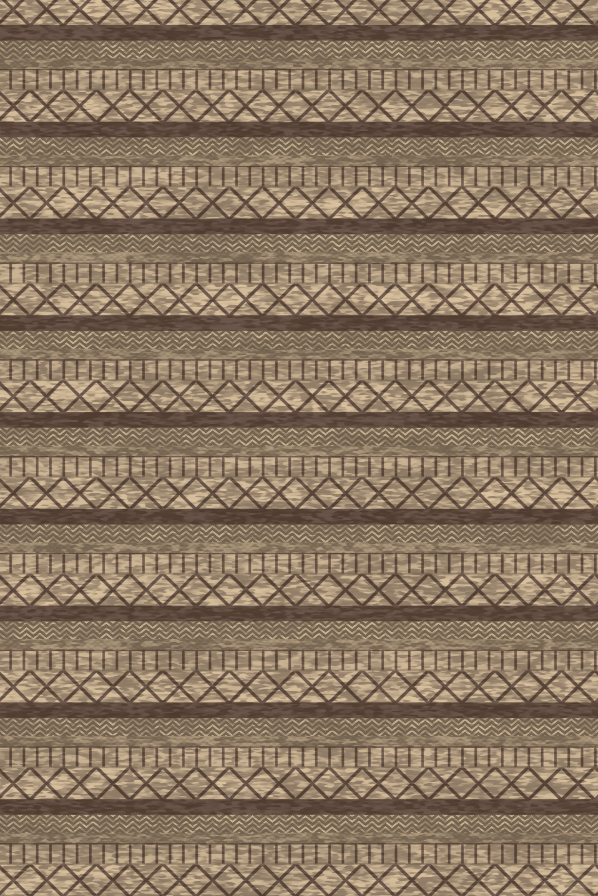
Give the GLSL for this pattern, as a Shadertoy shader.

```glsl
// Woven flat rug: stacked stripes of dark band, chevron twill, plain weave,
// fence bars and crossed diamonds. Stripes come from fract on the height,
// motifs from line distances, and yarn wear from smooth cellular noise.

float hash(vec2 p) {
    vec3 q = fract(p.xyx * vec3(0.1031, 0.1030, 0.0973));
    q += dot(q, q.yzx + 33.33);
    return fract((q.x + q.y) * q.z);
}

// Cellular noise: random cell tones blended softly by distance to each seed.
float yarn(vec2 p) {
    vec2 cell = floor(p);
    float tone = 0.0, total = 0.0;
    for (int j = -1; j <= 1; j++)
    for (int i = -1; i <= 1; i++) {
        vec2 id = cell + vec2(i, j);
        vec2 seed = id + vec2(hash(id + 17.0), hash(id + 59.0));
        float weight = exp(-7.0 * dot(p - seed, p - seed));
        tone += weight * hash(id);
        total += weight;
    }
    return tone / total;
}

// Distance to the nearest whole number.
float nearest(float x) {
    return abs(fract(x + 0.5) - 0.5);
}

void mainImage(out vec4 fragColor, in vec2 fragCoord) {
    // One unit is the width of a diamond; height runs downwards.
    float unit = iResolution.x / 18.0;
    float soft = 0.7 / unit;
    vec2 p = vec2(fragCoord.x, iResolution.y - fragCoord.y) / unit;
    float period = 2.913;
    float h = fract(p.y / period - 0.265) * period;

    // Yarn flecks, longer streaks and broad uneven dye.
    float fleck = yarn(p * vec2(5.0, 17.0));
    float streak = yarn(p * vec2(1.3, 11.0) + 40.0);
    float dye = yarn(p * vec2(0.35, 2.5) + 90.0);
    float wear = smoothstep(0.28, 0.76, 0.5 * fleck + 0.35 * streak + 0.15 * dye);

    vec3 cream = vec3(0.80, 0.71, 0.58);
    vec3 sand = vec3(0.68, 0.60, 0.49);
    vec3 taupe = vec3(0.59, 0.51, 0.42);
    vec3 umber = vec3(0.48, 0.41, 0.33);
    vec3 brown = mix(vec3(0.33, 0.25, 0.20), vec3(0.40, 0.32, 0.28), wear);

    // Chevron twill.
    float zigzag = 0.32 * nearest(p.x * 2.5);
    float twill = 0.5 + 0.5 * cos(6.2832 * (h - zigzag) / 0.165);
    vec3 chevron = mix(umber * 0.92, mix(sand, cream, wear), smoothstep(0.3, 0.95, twill) * 0.85);
    chevron = mix(chevron, umber, 0.4 * (1.0 - wear));

    // Plain weave with a fine dotted texture.
    float stitch = sin(p.x * 31.4) * sin(h * 40.0);
    vec3 weave = mix(umber, sand, clamp(wear * 0.75 + 0.15 * stitch, 0.0, 1.0));

    // Fence bars hanging from a rail.
    float bars = nearest(p.x * 2.5 + 0.2) / 2.5 - 0.04;
    float rail = abs(h - 1.32) - 0.025;
    vec3 fence = mix(taupe, mix(sand, cream, 0.65), wear);
    fence = mix(fence, brown, 0.9 * (1.0 - smoothstep(-soft, soft, min(bars, rail))));

    // Diamonds from two families of slanted lines.
    float v = (h - 1.93) / 0.983;
    float x = p.x + 0.1;
    float cross = min(nearest(x - v), nearest(x + v)) * 0.7 - 0.048;
    vec3 diamonds = mix(taupe, cream, wear);
    diamonds = mix(diamonds, brown, 0.95 * (1.0 - smoothstep(-soft, soft, cross)));

    // Stack the stripes from the top of each repeat.
    vec3 color = mix(brown, chevron, smoothstep(-soft, soft, h - 0.45));
    color = mix(color, weave, smoothstep(-soft, soft, h - 0.99));
    color = mix(color, fence, smoothstep(-soft, soft, h - 1.30));
    color = mix(color, diamonds, smoothstep(-soft, soft, h - 1.93));
    color = mix(color, brown, smoothstep(-soft, soft, h - period + soft));

    // Thin seam above the diamonds, then grain over everything.
    color = mix(color, umber, 0.5 * (1.0 - smoothstep(0.01, 0.01 + 2.0 * soft, abs(h - 1.93))));
    color *= 0.95 + 0.10 * fleck + 0.06 * (dye - 0.5);
    fragColor = vec4(color, 1.0);
}
```
